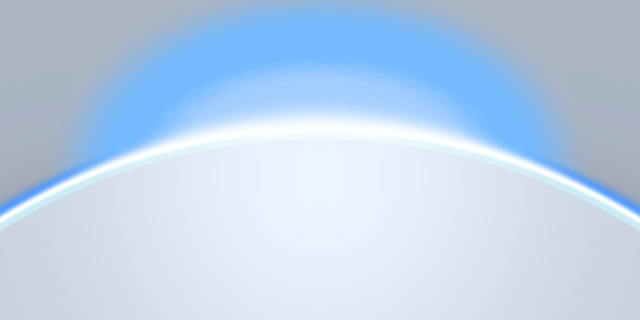
Give the GLSL for this background, as a Shadertoy shader.

```glsl
// Pale planet horizon with a bright rim and a blue elliptical halo on a grey sky.

#define PLANET_CENTER vec2(0.0, -1.315)
#define PLANET_RADIUS 1.88
#define BAND_WIDTH 0.024
#define HALO_CENTER vec2(0.0, 0.453)
#define HALO_RADII vec2(0.703, 0.495)
#define VEIL_CENTER vec2(0.0, 0.505)
#define VEIL_RADII vec2(0.534, 0.300)
#define STREAK_AMOUNT 0.035

const vec3 GREY_SKY  = vec3(0.665, 0.705, 0.765);
const vec3 HALO_BLUE = vec3(0.455, 0.730, 1.000);
const vec3 VEIL_BLUE = vec3(0.640, 0.805, 1.000);
const vec3 RIM_BLUE  = vec3(0.270, 0.590, 1.000);
const vec3 BODY_LIT  = vec3(0.930, 0.955, 1.000);
const vec3 BODY_DIM  = vec3(0.785, 0.820, 0.880);

vec2 hashGradient(vec2 cell) {
    vec2 h = vec2(dot(cell, vec2(127.1, 311.7)), dot(cell, vec2(269.5, 183.3)));
    return 2.0 * fract(sin(h) * 43758.5) - 1.0;
}

float gradientNoise(vec2 p) {
    vec2 i = floor(p), f = fract(p);
    vec2 u = f * f * f * (f * (f * 6.0 - 15.0) + 10.0);
    vec2 e = vec2(0.0, 1.0);
    float low = mix(dot(hashGradient(i), f),
                    dot(hashGradient(i + e.yx), f - e.yx), u.x);
    float high = mix(dot(hashGradient(i + e.xy), f - e.xy),
                     dot(hashGradient(i + e.yy), f - e.yy), u.x);
    return mix(low, high, u.y);
}

// Fine strokes that run along the ellipses of the halo
float streaks(vec2 q) {
    vec2 polar = vec2(atan(q.x, q.y) * 9.0, length(q) * 45.0);
    return gradientNoise(polar) + 0.5 * gradientNoise(polar * 2.1 + 7.0);
}

vec3 skyColor(vec2 p, float height, float side) {
    vec2 haloPos = (p - HALO_CENTER) / HALO_RADII;
    float grain = streaks(haloPos) * STREAK_AMOUNT;

    // Grey backdrop, darker beside the rim at both ends
    float shadow = exp(-height / 0.06) * smoothstep(0.6, 1.0, side);
    vec3 col = GREY_SKY * (1.0 - 0.28 * shadow);

    // Wide halo and the paler veil within it
    float halo = 1.0 - smoothstep(0.92, 1.23, length(haloPos) + grain);
    col = mix(col, HALO_BLUE, halo);
    float veilDist = length((p - VEIL_CENTER) / VEIL_RADII);
    float veil = 1.0 - smoothstep(0.78, 1.10, veilDist + 2.0 * grain);
    col = mix(col, VEIL_BLUE + 0.5 * grain, veil);

    // Saturated fringe, then the white glow that narrows outward
    float fringe = 1.0 - smoothstep(0.045, 0.085, height);
    col = mix(col, RIM_BLUE, fringe * smoothstep(0.35, 0.85, side));
    float glowWidth = mix(0.058, 0.013, smoothstep(0.0, 0.95, side));
    float glowDist = max(height - 0.030, 0.0) / glowWidth;
    return mix(col, vec3(0.99, 1.0, 1.0), exp(-glowDist * glowDist));
}

vec3 bodyColor(vec2 p) {
    float dist = length((p - vec2(0.0, 0.45)) * vec2(1.0, 0.95));
    return mix(BODY_LIT, BODY_DIM, smoothstep(0.0, 1.15, dist));
}

void mainImage(out vec4 fragColor, in vec2 fragCoord) {
    vec2 p = (fragCoord - vec2(0.5 * iResolution.x, 0.0)) / iResolution.y;
    float side = abs(p.x);
    float height = length(p - PLANET_CENTER) - PLANET_RADIUS;
    float edge = 1.0 / iResolution.y;

    // Sky, tinted rim band and planet body, layered from outside inward
    vec3 band = mix(vec3(0.95, 0.99, 1.0), vec3(0.80, 0.925, 0.955),
                    smoothstep(0.0, 0.9, side));
    vec3 col = skyColor(p, height, side);
    col = mix(band, col, smoothstep(-3.0 * edge, edge, height - BAND_WIDTH));
    col = mix(bodyColor(p), col, smoothstep(-edge, edge, height));

    fragColor = vec4(clamp(col, 0.0, 1.0), 1.0);
}
```
